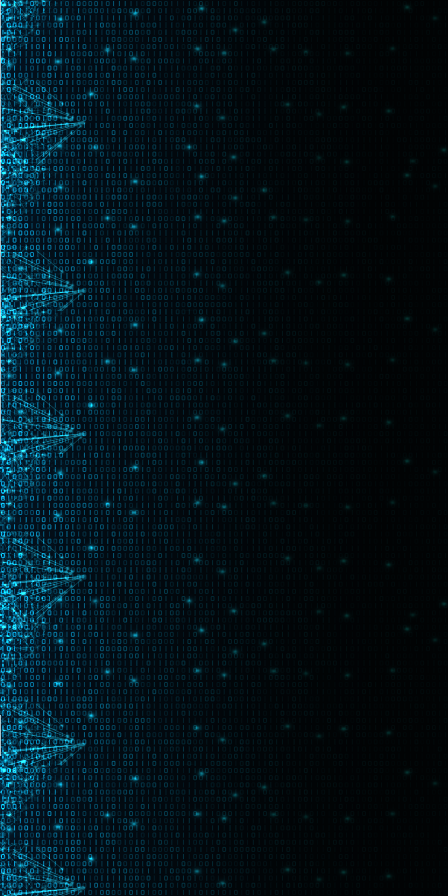
Write a Shadertoy shader that draws this background.

```glsl
// Night-blue field of tiny binary digits that fades to black on the right,
// with a cyan mesh of nodes growing from the left edge in repeated bands.
// Digits, glows and mesh points come from hashed cells, long spokes from a loop.

#define DIGIT_PITCH vec2(0.0130, 0.0160)
#define DIGIT_HALF vec2(0.0031, 0.0045)
#define BAND_GROUP 1.013
#define GLOW_CELL 0.09375
#define MESH_REACH 0.20
#define MESH_PEAK 0.273
#define SPOKES 16
#define CYAN vec3(0.05, 0.68, 0.80)
#define TEAL vec3(0.03, 0.46, 0.42)

float hash(vec2 p) {
    vec3 h = fract(vec3(p.xyx) * 0.1031);
    h += dot(h, h.yzx + 33.33);
    return fract((h.x + h.y) * h.z);
}

vec2 hash2(vec2 p) {
    return vec2(hash(p + 17.3), hash(p + 71.9));
}

float segmentDistance(vec2 p, vec2 a, vec2 b) {
    vec2 ab = b - a;
    float t = clamp(dot(p - a, ab) / dot(ab, ab), 0.0, 1.0);
    return length(p - a - ab * t);
}

// Coverage of a stroke, smoothed over one pixel
float stroke(float d, float halfWidth, float pixel) {
    return clamp(0.5 + (halfWidth - d) / pixel, 0.0, 1.0);
}

// Vertical position inside a band; three band heights form one group
float bandY(float y) {
    float s = mod(y, BAND_GROUP);
    return s - (s < 0.375 ? 0.0 : s < 0.695 ? 0.375 : 0.695);
}

float digits(vec2 p, float pixel) {
    vec2 id = floor(p / DIGIT_PITCH);
    vec2 local = (fract(p / DIGIT_PITCH) - 0.5) * DIGIT_PITCH;
    vec2 box = abs(local) - DIGIT_HALF + 0.002;
    float ring = abs(length(max(box, 0.0)) + min(max(box.x, box.y), 0.0) - 0.002);
    float bar = max(abs(local.x), abs(local.y) - DIGIT_HALF.y);
    float ink = stroke(hash(id) < 0.5 ? ring : bar, 0.0011, pixel);
    return ink * (0.35 + 0.75 * hash(id + 9.0));
}

float glows(vec2 p) {
    vec2 id = floor(p / GLOW_CELL);
    vec2 center = (id + 0.1 + 0.8 * hash2(id + 40.0)) * GLOW_CELL;
    vec2 d = (p - center) * vec2(0.85, 1.1);
    float r2 = dot(d, d);
    float light = 0.8 * exp(-r2 / 0.000016) + 0.28 * exp(-r2 / 0.00008);
    return light * step(hash(id + 2.0), 0.8) * (0.55 + 0.45 * hash(id + 6.0));
}

vec2 meshPoint(vec2 id) {
    return id + 0.1 + 0.8 * hash2(id);
}

// x: connecting lines, y: bright nodes
vec2 mesh(vec2 p, float cell, float pixel) {
    vec2 g = p / cell;
    vec2 base = floor(g);
    vec2 light = vec2(0.0);
    for (int j = -1; j <= 1; j++) {
        for (int i = -1; i <= 1; i++) {
            vec2 id = base + vec2(i, j);
            vec2 a = meshPoint(id);
            for (int k = 0; k < 4; k++) {
                vec2 link = k < 3 ? vec2(1, k - 1) : vec2(0, 1);
                float d = segmentDistance(g, a, meshPoint(id + link)) * cell;
                light.x += step(hash(id * 3.0 + link), 0.5) * stroke(d, 0.0005, pixel);
            }
            float r = length(g - a) * cell;
            light.y += exp(-r * r / 0.00002) * step(0.5, hash(id + 31.0));
        }
    }
    return light;
}

// Long thin lines fanning from the tip of a band back to the left edge
float spokes(vec2 p, float pixel) {
    float light = 0.0;
    vec2 tip = vec2(0.19, MESH_PEAK);
    for (int i = 0; i < SPOKES; i++) {
        vec2 h = hash2(vec2(i, 5));
        vec2 a = vec2(0.13 * h.x, MESH_PEAK - 0.09 + 0.19 * h.y);
        vec2 b = mix(a, tip, 0.45 + 0.55 * hash(vec2(i, 8)));
        light += stroke(segmentDistance(p, a, b), 0.0007, pixel);
        light += 1.5 * exp(-dot(p - b, p - b) / 0.00001);
    }
    return min(light, 1.6);
}

void mainImage(out vec4 fragColor, in vec2 fragCoord) {
    float pixel = 1.0 / iResolution.x;
    vec2 p = vec2(fragCoord.x, iResolution.y - fragCoord.y) * pixel;
    float down = p.y * iResolution.x / iResolution.y;
    vec2 q = vec2(p.x, bandY(p.y));

    // Background and digits
    float fade = exp(-2.7 * p.x) * (1.0 - 0.8 * smoothstep(0.35, 1.0, p.x));
    vec3 color = vec3(0.004, 0.010, 0.013) + vec3(0.008, 0.060, 0.112) * fade;
    vec3 ink = mix(vec3(0.02, 0.58, 0.76), vec3(0.02, 0.30, 0.31), smoothstep(0.0, 0.8, p.x));
    color += ink * digits(p, pixel) * (0.08 + 0.92 * fade);

    // Scattered glows, cyan to dim green
    vec3 glowColor = mix(CYAN, TEAL, smoothstep(0.3, 0.75, p.x));
    color += glowColor * glows(q) * mix(1.0, 0.40, smoothstep(0.1, 0.8, p.x));

    // Mesh tapering away from its widest line, brightest low in each band
    if (p.x < 0.25) {
        float dy = q.y - MESH_PEAK;
        dy = dy < -0.1 ? dy + 0.32 : dy;
        float taper = clamp(dy < 0.0 ? 1.0 + dy * 5.0 : 1.0 - dy * 4.3, 0.0, 1.0);
        float reach = MESH_REACH * max(taper, 0.12);
        float mask = 1.0 - smoothstep(0.45 * reach, reach, p.x);
        float heart = exp(-pow((dy - 0.07) / 0.075, 2.0));
        float core = exp(-p.x / (0.016 + 0.045 * heart)) * mix(0.22, 1.0, heart);
        vec2 net = mesh(q, 0.042, pixel) + 0.8 * mesh(q + 3.7, 0.024, pixel);
        float speck = pow(hash(floor(q * 210.0)), 6.0);
        color += CYAN * mask * net.x * (0.22 + 0.25 * core);
        color += vec3(0.22, 0.75, 0.80) * net.y * mask * (0.22 + 0.75 * core);
        color += CYAN * speck * (0.25 * mask + 0.75 * core);
        color += vec3(0.07, 0.42, 0.48) * spokes(q, pixel) * (0.5 + 0.5 * mask);
        color += vec3(0.0, 0.05, 0.08) * core;
    }

    // Pale sliver along parts of the left edge
    float sliver = step(down, 0.496) + step(0.798, down) * step(down, 0.844);
    color = mix(color, vec3(0.85, 0.92, 0.94), sliver * stroke(p.x, 0.0022, pixel) * 0.8);

    fragColor = vec4(min(color, 1.0), 1.0);
}
```
